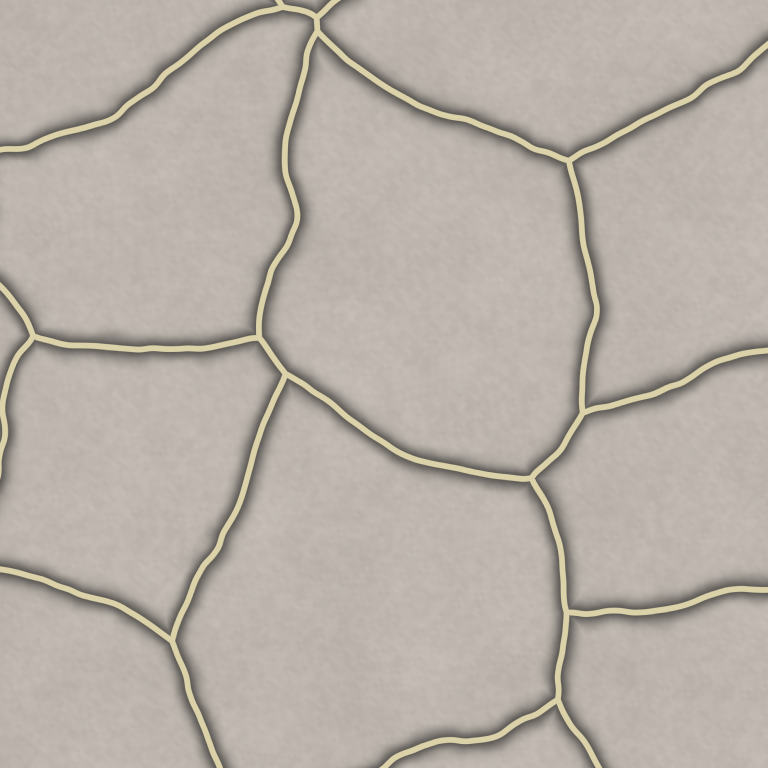
Write a WebGL 2 fragment shader that draws this texture.

```glsl
#version 300 es
precision highp float;

uniform vec2 u_resolution;
out vec4 fragColor;

float hash(vec2 p) {
    return fract(sin(dot(p, vec2(127.1, 311.7))) * 43758.5453);
}

vec2 hash2(vec2 p) {
    return vec2(hash(p), hash(p + vec2(37.2, 91.7)));
}

float noise(vec2 p) {
    vec2 i = floor(p), f = fract(p);
    f = f * f * f * (f * (f * 6.0 - 15.0) + 10.0);
    return mix(mix(hash(i), hash(i + vec2(1, 0)), f.x),
               mix(hash(i + vec2(0, 1)), hash(i + vec2(1, 1)), f.x), f.y);
}

vec2 wobble(vec2 p) {
    return vec2(noise(p), noise(p + vec2(53.4, 17.8))) - 0.5;
}

vec2 cellPoint(vec2 cell) {
    return cell + 0.12 + 0.76 * hash2(cell + 4.0);
}

// Distance to the nearest cell border, in canvas units.
// The warp's derivatives keep the border width even.
float borderDistance(vec2 p, vec2 dpdx, vec2 dpdy) {
    vec2 base = floor(p), nearestCell = base, toNearest = vec2(8.0);
    for (int y = -1; y <= 1; y++)
    for (int x = -1; x <= 1; x++) {
        vec2 cell = base + vec2(x, y);
        vec2 toPoint = cellPoint(cell) - p;
        if (dot(toPoint, toPoint) < dot(toNearest, toNearest)) {
            toNearest = toPoint;
            nearestCell = cell;
        }
    }
    float border = 8.0;
    for (int y = -2; y <= 2; y++)
    for (int x = -2; x <= 2; x++) {
        if (x == 0 && y == 0) continue;
        vec2 toPoint = cellPoint(nearestCell + vec2(x, y)) - p;
        vec2 normal = normalize(toPoint - toNearest);
        float d = dot(0.5 * (toPoint + toNearest), normal);
        float stretch = length(vec2(dot(dpdx, normal), dot(dpdy, normal)));
        border = min(border, d / max(stretch, 0.5));
    }
    return border;
}

void main() {
    vec2 uv = gl_FragCoord.xy / u_resolution.y;
    float pixel = 1.0 / u_resolution.y;

    // Winding borders: broad bends, then small kinks
    vec2 warped = uv + 0.085 * wobble(uv * 4.5)
                     + 0.026 * wobble(uv * 10.0 + 7.0)
                     + 0.007 * wobble(uv * 32.0 + 23.0);
    vec2 p = warped * 2.6 + vec2(3.3, 1.6);
    float d = borderDistance(p, dFdx(p) / pixel, dFdy(p) / pixel);

    // Stone: soft mottling under fine grain
    mat2 tilt = mat2(0.8, 0.6, -0.6, 0.8);
    float mottle = noise(uv * 9.0 + 31.0) + 0.8 * noise(tilt * uv * 24.0) - 0.9;
    float grain = noise(tilt * uv * vec2(150.0, 190.0)) + 0.7 * noise(uv * 85.0 + 11.0) - 0.85;
    float tone = 0.5 + 0.45 * mottle + 0.6 * grain;
    vec3 color = mix(vec3(0.72, 0.69, 0.66), vec3(0.765, 0.735, 0.705), tone);

    // Dark halo hugging the border
    float halo = d / 0.0135;
    color *= 1.0 - 0.55 * exp(-halo * halo);

    // Pale seam
    float seam = 1.0 - smoothstep(-0.75 * pixel, 0.75 * pixel, d - 0.0038);
    color = mix(color, vec3(0.86, 0.825, 0.665), seam);

    fragColor = vec4(color, 1.0);
}
```
